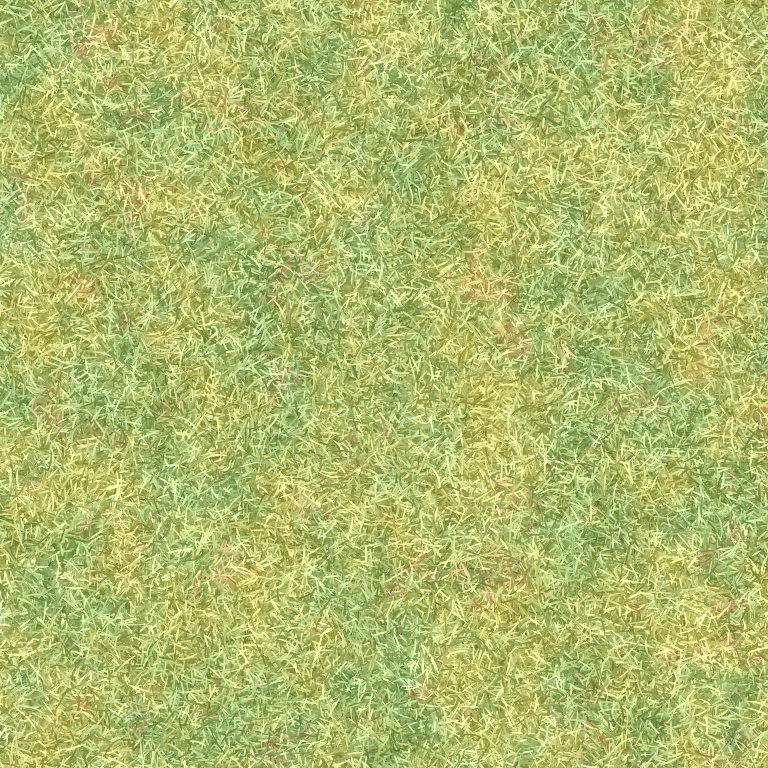
A three.js fragment shader for this texture:

```glsl
varying vec2 vUv;

const int LAYERS = 16;
const float CELLS = 55.0;
const vec3 MEADOW = vec3(0.725, 0.775, 0.465);
const vec3 COOL_SHIFT = vec3(-0.085, 0.0, 0.025);
const vec3 WARM_SHIFT = vec3(0.065, 0.015, -0.035);
const vec3 DRY_SHIFT = vec3(0.10, -0.075, 0.02);

vec3 hash3(vec2 p) {
  vec3 q = fract(p.xyx * vec3(0.1031, 0.1030, 0.0973));
  q += dot(q, q.yxz + 33.33);
  return fract((q.xxy + q.yzz) * q.zyx);
}

float cornerGradient(vec2 corner, vec2 offset) {
  float angle = 6.2832 * hash3(corner).x;
  return dot(vec2(cos(angle), sin(angle)), offset);
}

float gradientNoise(vec2 p) {
  vec2 i = floor(p);
  vec2 f = p - i;
  vec2 u = f * f * f * (f * (f * 6.0 - 15.0) + 10.0);
  vec2 e = vec2(1.0, 0.0);
  float low = mix(cornerGradient(i, f), cornerGradient(i + e, f - e), u.x);
  float high = mix(cornerGradient(i + e.yx, f - e.yx),
                   cornerGradient(i + 1.0, f - 1.0), u.x);
  return 1.4 * mix(low, high, u.y);
}

float patches(vec2 p, float scale) {
  return 0.6 * gradientNoise(p * scale) + 0.5 * gradientNoise(p * scale * 2.7 + 31.0);
}

// Coverage of a bent, tapered blade; x runs along it, y across it
float bladeMask(vec2 q, float halfLength, float halfWidth, float bend) {
  float along = abs(q.x) / halfLength;
  float across = abs(q.y + bend * q.x * q.x);
  float width = halfWidth * (1.0 - 0.45 * along * along);
  return (1.0 - smoothstep(0.35 * width, 1.5 * width, across))
       * (1.0 - smoothstep(0.75, 1.0, along));
}

// Paints one scattered layer of blades over the colour below
vec3 paintLayer(vec3 below, vec2 p, float layer, float warmth, float dryness) {
  vec2 grid = p * CELLS + layer * vec2(0.37, 0.61);
  vec2 home = floor(grid);
  float height = layer / float(LAYERS);
  for (int y = -1; y <= 1; y++) {
    for (int x = -1; x <= 1; x++) {
      vec2 cell = home + vec2(float(x), float(y));
      vec2 seed = cell + layer * vec2(71.0, 113.0) + 17.0;
      vec3 place = hash3(seed);
      vec3 look = hash3(seed + 411.0);

      // Neighbouring blades share a loose direction
      float flow = gradientNoise(cell / CELLS * 13.0 + 5.0);
      float angle = 0.9 + 4.0 * flow + 2.4 * (place.z - 0.5);
      vec2 dir = vec2(cos(angle), sin(angle));
      vec2 d = (grid - cell - place.xy) / CELLS;
      vec2 q = vec2(dot(d, dir), dot(d, vec2(-dir.y, dir.x)));

      float halfLength = mix(0.007, 0.018, look.x * look.x);
      float halfWidth = mix(0.0010, 0.0015, place.x);
      float mask = bladeMask(q, halfLength, halfWidth, 30.0 * (place.y - 0.5));

      float tone = mix(-0.28, 0.25, look.y) + 0.10 * (height - 0.55);
      tone += 0.04 * q.x / halfLength;
      float hue = clamp(0.5 + 0.9 * warmth + 0.7 * (look.z - 0.5), 0.0, 1.0);
      float dry = dryness * smoothstep(0.35, 0.75, fract(look.z * 7.0));
      vec3 color = MEADOW + tone + mix(COOL_SHIFT, WARM_SHIFT, hue) + dry * DRY_SHIFT;
      below = mix(below, color, 0.92 * mask);
    }
  }
  return below;
}

void main() {
  // Broad patches of cool, warm and dry grass
  float warmth = patches(vUv + 2.3, 7.0);
  float dryness = 0.12 + 0.88 * smoothstep(0.12, 0.5, patches(vUv + 7.1, 10.0));
  float shade = patches(vUv + 4.7, 9.0);

  // Shadowed thatch under the blades
  float thatch = gradientNoise(vUv * 240.0) + 0.6 * gradientNoise(vUv * 110.0 + 9.0);
  vec3 color = MEADOW - 0.14 + 0.13 * thatch;
  color += mix(COOL_SHIFT, WARM_SHIFT, clamp(0.5 + warmth, 0.0, 1.0));

  for (int i = 0; i < LAYERS; i++) {
    color = paintLayer(color, vUv, float(i), warmth, dryness);
  }
  color += 0.06 * shade + 0.03 * warmth;
  gl_FragColor = vec4(clamp(color, 0.0, 1.0), 1.0);
}
```
